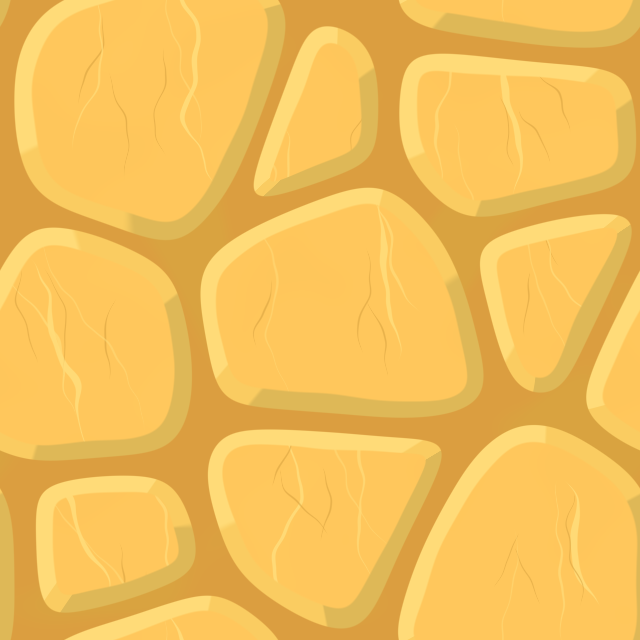
A WebGL 2 fragment shader for this texture:

```glsl
#version 300 es
precision highp float;
precision highp int;
// Tiling pavement of rounded, veined sandstone slabs with bevelled rims set in ochre ground.

uniform vec2 u_resolution;
out vec4 fragColor;

const float GRID = 3.0;           // stones per side of the tile
const float CORNER = 0.024;       // corner rounding
const float RIM_WIDTH = 0.027;
const vec2 LIGHT_DIR = vec2(-0.76, 0.65);

const vec3 GROUND = vec3(0.86, 0.62, 0.25);
const vec3 GROUND_WORN = vec3(0.85, 0.64, 0.25);
const vec3 FACE = vec3(1.00, 0.78, 0.36);
const vec3 RIM_LIT = vec3(1.00, 0.86, 0.47);
const vec3 RIM_MID = vec3(0.98, 0.80, 0.38);
const vec3 RIM_SHADE = vec3(0.87, 0.72, 0.34);
const vec3 CRACK = vec3(0.85, 0.64, 0.25);

struct Stone {
    float depth;    // distance inward from the outline
    vec2 outward;   // direction to the nearest side
    vec2 local;     // position relative to the stone's site
    vec2 id;
};

vec2 wrapCell(vec2 cell, float period) {
    return floor(mod(cell + 0.5, period));
}

// Integer hash giving two values in 0..1
vec2 hash2(vec2 cell, int seed) {
    uvec2 v = uvec2(ivec2(cell)) + uint(seed) * uvec2(719u, 353u);
    v = v * 1664525u + 1013904223u;
    for (int i = 0; i < 2; i++) {
        v.x += v.y * 1664525u;
        v.y += v.x * 1664525u;
        v ^= v >> 16u;
    }
    return vec2(v >> 8u) / 16777216.0;
}

float cornerSlope(vec2 cell, vec2 offset, float period, int seed) {
    float angle = 6.2832 * hash2(wrapCell(cell, period), seed).x;
    return dot(vec2(cos(angle), sin(angle)), offset);
}

// Gradient noise repeating after a whole period
float gradientNoise(vec2 p, float period, int seed) {
    vec2 c = floor(p), f = p - c;
    vec2 u = f * f * f * (f * (f * 6.0 - 15.0) + 10.0);
    vec2 e = vec2(1.0, 0.0);
    float low = mix(cornerSlope(c, f, period, seed), cornerSlope(c + e, f - e, period, seed), u.x);
    float high = mix(cornerSlope(c + e.yx, f - e.yx, period, seed),
                     cornerSlope(c + 1.0, f - 1.0, period, seed), u.x);
    return mix(low, high, u.y);
}

// Jittered site (xy) with a size weight (z); small, medium and large alternate
vec3 stoneSite(vec2 cell) {
    vec2 id = wrapCell(cell, GRID);
    vec2 jitter = 0.46 * (hash2(id, 5) - 0.5);
    float rank = mod(id.x + id.y + 0.5, 3.0) - 0.5;
    return vec3((cell + 0.5 + jitter) / GRID, 0.015 * rank);
}

float power(vec2 p, vec3 site) {
    return dot(p - site.xy, p - site.xy) - site.z;
}

// Weighted cell around p, its sides blended into a rounded outline
Stone findStone(vec2 p) {
    vec2 home = floor(p * GRID), cell = home;
    float best = 1e3;
    for (int i = 0; i < 25; i++) {
        vec2 c = home + vec2(i % 5 - 2, i / 5 - 2);
        float value = power(p, stoneSite(c));
        if (value < best) { best = value; cell = c; }
    }
    vec3 site = stoneSite(cell);
    float total = 0.0;
    vec2 outward = vec2(0.0);
    for (int i = 0; i < 25; i++) {
        if (i == 12) continue;
        vec3 other = stoneSite(cell + vec2(i % 5 - 2, i / 5 - 2));
        vec2 span = other.xy - site.xy;
        float side = (power(p, other) - best) / (2.0 * length(span));
        float w = exp(-side / CORNER);
        total += w;
        outward += w * normalize(span);
    }
    outward /= total;
    vec2 id = wrapCell(cell, GRID);
    float gap = mix(0.008, 0.018, hash2(id, 9).x);
    float depth = (-CORNER * log(total) - gap) / max(length(outward), 0.4);
    return Stone(depth, outward / max(length(outward), 1e-4), p - site.xy, id);
}

// Tapered, meandering line running down across a stone
float vein(vec2 q, vec2 id, int seed, float halfWidth, float reach, float aa) {
    vec2 r = hash2(id, seed), s = hash2(id, seed + 50);
    float angle = mix(-0.25, 0.75, r.x);
    float across = dot(q, vec2(cos(angle), sin(angle))) - 0.26 * (s.x - 0.5);
    float along = dot(q, vec2(sin(angle), -cos(angle))) - 0.14 * (r.y - 0.5);
    float bend = 0.045 * gradientNoise(vec2(along * 8.0, s.y * 9.0), 64.0, seed)
               + 0.012 * gradientNoise(vec2(along * 22.0, s.x * 9.0), 64.0, seed);
    float taper = 1.0 - smoothstep(0.2, 1.0, abs(along) / (reach * mix(0.6, 1.2, s.y)));
    float swell = 0.7 + 0.8 * gradientNoise(vec2(along * 14.0, r.y * 9.0), 64.0, seed);
    float edge = abs(across - bend) - halfWidth * taper * swell;
    return (1.0 - smoothstep(-aa, aa, edge)) * smoothstep(0.0, 0.15, taper);
}

void main() {
    vec2 uv = gl_FragCoord.xy / u_resolution;
    float aa = 0.8 / u_resolution.y;
    vec2 warp = vec2(gradientNoise(uv * 4.0, 4.0, 1), gradientNoise(uv * 4.0, 4.0, 2));
    Stone stone = findStone(uv + 0.016 * warp);

    // Face with pale veins and thin cracks
    vec3 slab = FACE + 0.008 * gradientNoise(uv * 6.0, 6.0, 3);
    for (int i = 0; i < 3; i++) {
        float line = vein(stone.local, stone.id, 20 + i, 0.0056 / float(1 + i), 0.17, aa);
        slab = mix(slab, RIM_LIT, line * (0.95 - 0.2 * float(i)));
        float crack = vein(stone.local, stone.id, 30 + i, 0.0016, 0.08, aa);
        slab = mix(slab, CRACK, 0.6 * crack);
    }

    // Bevelled rim in three flat tones
    float facing = dot(stone.outward, LIGHT_DIR) + 0.2 * (hash2(stone.id, 12).y - 0.5);
    vec3 rim = mix(RIM_SHADE, RIM_MID, smoothstep(-0.50, -0.46, facing));
    rim = mix(rim, RIM_LIT, smoothstep(0.46, 0.50, facing));
    float width = RIM_WIDTH * (1.0 + 0.25 * gradientNoise(uv * 9.0, 9.0, 4));
    slab = mix(rim, slab, smoothstep(-1.5 * aa, 1.5 * aa, stone.depth - width));

    // Ground between the stones
    float worn = smoothstep(0.12, 0.3, gradientNoise(uv * 5.0, 5.0, 6));
    vec3 ground = mix(GROUND, GROUND_WORN, worn);
    fragColor = vec4(mix(ground, slab, smoothstep(-aa, aa, stone.depth)), 1.0);
}
```
